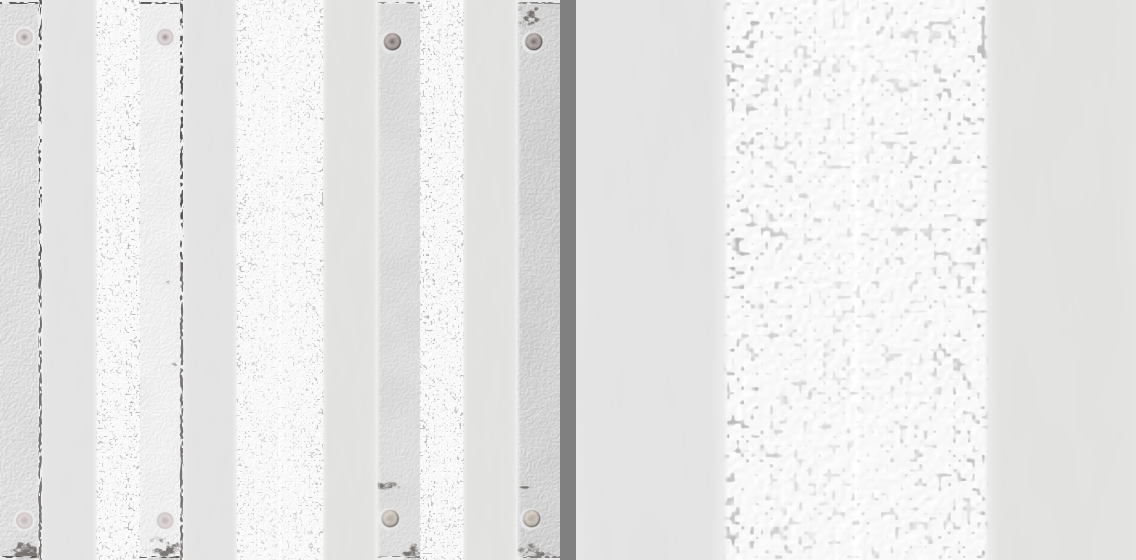
Left, the full canvas; right, a detail of the centre.
Reproduce this texture procedurally as a WebGL 1 fragment shader.

```glsl
precision highp float;
// Pale metal cladding: four vertical repeats, the right two mirrored about the middle.
// Each repeat is a riveted grained plate, a smooth band and a speckled white strip;
// value noise adds embossed grain, broken dark seams and grime at the plate ends.

uniform vec2 u_resolution;

#define SPAN 768.0          // canvas width in design units
#define PITCH 192.0         // width of one repeat
#define BAND_END 133.0      // where the smooth band meets the white strip
#define RIVET_RADIUS 11.5
#define GRAIN_SIZE 2.5
#define GRAIN_DEPTH 0.09
#define SPECK_DEPTH 0.24
#define GRIME_COLOR vec3(0.40, 0.38, 0.37)
#define SEAM_COLOR vec3(0.28, 0.26, 0.25)

float hash(vec2 p) {
  vec3 h = fract(vec3(p.xyx) * 0.1031);
  h += dot(h, h.yzx + 33.33);
  return fract((h.x + h.y) * h.z);
}

float noise(vec2 p) {
  vec2 i = floor(p), f = fract(p);
  f = f * f * (3.0 - 2.0 * f);
  return mix(mix(hash(i), hash(i + vec2(1.0, 0.0)), f.x),
             mix(hash(i + vec2(0.0, 1.0)), hash(i + 1.0), f.x), f.y);
}

float fbm(vec2 p) {
  float sum = 0.0, amp = 0.5;
  for (int i = 0; i < 4; i++) {
    sum += amp * noise(p);
    p = p * 2.03 + 17.0;
    amp *= 0.5;
  }
  return sum;
}

float emboss(vec2 p) {
  return noise(p / GRAIN_SIZE) - noise((p + vec2(1.3, -1.3)) / GRAIN_SIZE);
}

// Soft elliptical patch, used to place grime
float patchAt(vec2 p, vec2 center, vec2 size) {
  vec2 d = (p - center) / size;
  return exp(-dot(d, d));
}

// Pale ring and disc; aged rivets are darker, outlined and lit from the upper left
vec3 addRivet(vec3 col, vec2 d, float aged, float top, float aa) {
  float r = length(d);
  float halo = smoothstep(17.0, 13.5, length(d - aged * vec2(-1.5, -1.0)));
  col = mix(col, vec3(0.93), halo * 0.75);
  vec3 worn = mix(vec3(0.76, 0.73, 0.70), vec3(0.64, 0.61, 0.60), top);
  vec3 face = mix(vec3(0.82, 0.79, 0.79), worn, aged);
  face += aged * (0.12 * (fbm(d * 0.25 + 40.0) - 0.5) + 0.006 * dot(d, vec2(-0.7, 0.7)));
  face -= 0.20 * exp(-r * r / 10.0) * mix(0.3, 1.0, top);
  face += 0.05 * exp(-pow((r - 7.0) / 2.0, 2.0));
  float rim = exp(-pow((r - RIVET_RADIUS) / 1.3, 2.0));
  float shade = 0.5 + 0.5 * dot(d, vec2(0.7, -0.7)) / max(r, 1.0);
  col = mix(col, face, smoothstep(aa, -aa, r - RIVET_RADIUS));
  return col - rim * aged * mix(0.05, 0.28, shade);
}

void main() {
  vec2 p = gl_FragCoord.xy / u_resolution * SPAN;
  float aa = 0.75 * SPAN / u_resolution.x;

  // Mirrored repeats: u runs from plate to white strip
  float right = step(SPAN * 0.5, p.x);
  float q = mix(p.x, SPAN - p.x, right);
  float cell = step(PITCH - 20.0, q);
  float u = q - cell * PITCH;
  float rail = mix(55.0 + 2.0 * cell, 58.0, right);
  float endDist = min(p.y, SPAN - p.y);
  float top = step(SPAN * 0.5, p.y);

  // White strip, with specks gathering beside the band
  float density = mix(0.4, 1.0, exp(-max(u - BAND_END, 0.0) / 22.0));
  float speck = smoothstep(0.66, 0.96, noise(p / 2.2 + 61.0)) * density;
  speck *= 0.5 + fbm(p / 14.0);
  vec3 white = vec3(0.975 + 0.035 * emboss(p) - SPECK_DEPTH * speck);
  white += 0.02 * exp(-pow((q - 384.0) / 1.5, 2.0));

  // Smooth band, slightly warm on the right, brighter along its edges
  vec3 band = mix(vec3(0.893), vec3(0.888, 0.888, 0.882), right);
  band += 0.045 * exp(-max(u - rail, 0.0) / 4.0) + 0.035 * smoothstep(125.0, BAND_END, u);
  band += 0.008 * (fbm(p * vec2(0.1, 0.03)) - 0.5);

  // Grained plate, each with its own tone
  float tone = mix(mix(0.868, 0.935, cell), mix(0.825, 0.862, cell), right);
  float depth = GRAIN_DEPTH * mix(1.0, 0.65, cell);
  vec3 plate = vec3(tone + depth * emboss(p) + 0.04 * (fbm(p / 45.0) - 0.47));

  // Grime at the ends and a few isolated stains
  float foot = exp(-pow(p.y / 27.0, 2.0)) * mix(1.0, 0.75, right);
  foot *= mix(smoothstep(-15.0, 40.0, u), smoothstep(60.0, 5.0, u), right * cell);
  float head = patchAt(p, vec2(728.0, 746.0), vec2(20.0, 14.0));
  float stain = patchAt(p, vec2(232.0, 385.0), vec2(5.0, 8.0))
              + patchAt(p, vec2(240.0, 267.0), vec2(6.0, 5.0))
              + patchAt(p, vec2(749.0, 611.0), vec2(7.0, 6.0));
  stain += right * exp(-pow((p.y - 102.0) / 5.0, 2.0)) * smoothstep(22.0, 34.0, u);
  float wear = max(max(foot, head * 0.8), min(stain, 1.0) * 0.6);
  float grime = smoothstep(0.62, 0.88, fbm(p / vec2(9.0, 7.0) + 5.0) + 0.33 * wear);
  plate = mix(plate, GRIME_COLOR, grime * smoothstep(0.05, 0.5, wear) * 0.85);

  // One rivet near each end of the plate
  vec2 rivetAt = mix(vec2(33.5 + cell, 54.0 + top * -3.0),
                     vec2(mix(36.0, 38.0, cell) + 3.0 * (1.0 - top), 57.0), right);
  vec2 d = vec2((u - rivetAt.x) * mix(1.0, -1.0, right),
                (endDist - rivetAt.y) * mix(1.0, -1.0, top));
  plate = addRivet(plate, d, right, top, aa);

  // Broken seam across the plate ends
  float endFleck = smoothstep(0.32, 0.68, noise(p / vec2(5.0, 1.8) + 9.0));
  float endLine = smoothstep(2.0, 0.7, abs(endDist - 4.0));
  plate = mix(plate, vec3(0.95), smoothstep(6.5, 4.5, endDist) * 0.7);
  plate = mix(plate, SEAM_COLOR, endLine * endFleck * mix(0.85, 0.6, right));

  // Join the three surfaces
  float onPlate = smoothstep(-aa, aa, u + 20.0 * (1.0 - cell));
  vec3 col = mix(plate, band, smoothstep(-aa, aa, u - rail));
  col = mix(col, white, smoothstep(BAND_END - 2.0, BAND_END + 1.0, u));
  col = mix(white, col, onPlate);

  // Vertical seam: flaking and dark on the left, a faint bright edge on the right
  float off = abs(u - rail + 1.6 * (noise(vec2(p.y / 4.0, cell * 9.0)) - 0.5));
  float lower = smoothstep(480.0, 300.0, p.y);
  float fleck = smoothstep(0.35, 0.62, noise(p / vec2(2.0, 5.0)) + 0.16 * lower);
  col = mix(col, vec3(0.95), smoothstep(4.5, 2.0, off) * mix(0.8, 0.4, right));
  vec3 seam = SEAM_COLOR + 0.14 * lower;
  col = mix(col, seam, smoothstep(2.6, 1.0, off) * fleck * (1.0 - right) * 0.9);

  gl_FragColor = vec4(clamp(col, 0.0, 1.0), 1.0);
}
```
